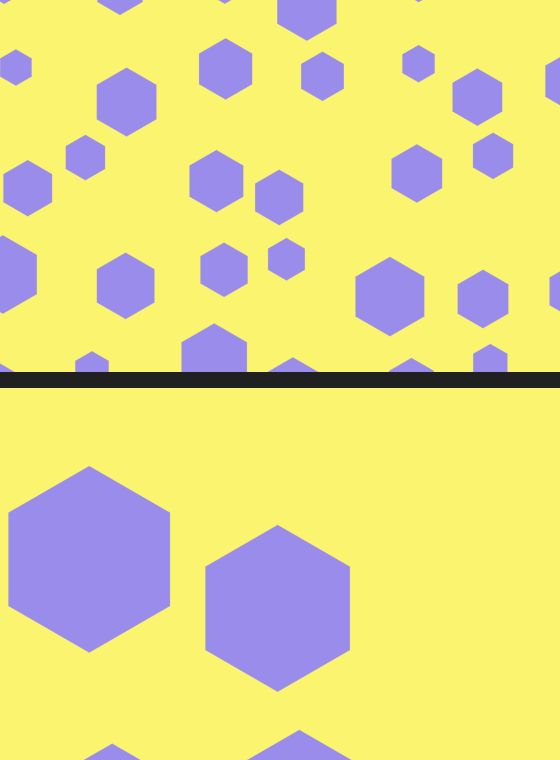
Top: the whole. Bottom: its middle third, enlarged.
Write a WebGL 1 fragment shader that draws this pattern.

```glsl
precision highp float;

uniform vec2 u_resolution;

// Lengths are fractions of the canvas height
const vec3 YELLOW = vec3(0.984, 0.957, 0.431);
const vec3 VIOLET = vec3(0.604, 0.549, 0.918);
const float CELL = 0.26;
const float JITTER = 0.5;           // share of a cell
const float MIN_APOTHEM = 0.039;
const float MAX_APOTHEM = 0.096;
const float GAP = 0.012;            // half the least space between hexagons
const float EDGE_PIXELS = 0.75;
const vec2 GRID_SHIFT = vec2(0.1, 0.13);
const vec2 SIZE_STEP = vec2(0.7549, 0.5698);

vec2 hash2(vec2 p) {
  vec2 q = vec2(dot(p, vec2(127.1, 311.7)), dot(p, vec2(269.5, 183.3)));
  return fract(sin(q + 4.7) * 43758.5453);
}

// Apothem of the upright hexagon around the origin that passes through p
float hexNorm(vec2 p) {
  p = abs(p);
  return max(p.x, dot(p, vec2(0.5, 0.8660)));
}

vec2 cellCentre(vec2 cell) {
  return (cell + 0.5 + JITTER * (hash2(cell) - 0.5)) * CELL;
}

// Evenly spread sizes, limited so that neighbours never touch
float cellApothem(vec2 cell, vec2 centre) {
  float size = fract(dot(cell, SIZE_STEP) + 0.35);
  float apothem = mix(MIN_APOTHEM, MAX_APOTHEM, size);
  for (int y = -1; y <= 1; y++) {
    for (int x = -1; x <= 1; x++) {
      if (x == 0 && y == 0) continue;
      vec2 other = cellCentre(cell + vec2(float(x), float(y)));
      apothem = min(apothem, 0.5 * hexNorm(other - centre) - GAP);
    }
  }
  return apothem;
}

// Signed distance to the nearest hexagon of the scatter
float hexScatter(vec2 p) {
  vec2 home = floor(p / CELL);
  float nearest = 1.0;
  for (int y = -1; y <= 1; y++) {
    for (int x = -1; x <= 1; x++) {
      vec2 cell = home + vec2(float(x), float(y));
      vec2 centre = cellCentre(cell);
      nearest = min(nearest, hexNorm(p - centre) - cellApothem(cell, centre));
    }
  }
  return nearest;
}

void main() {
  vec2 p = gl_FragCoord.xy / u_resolution.y + GRID_SHIFT;
  float edge = EDGE_PIXELS / u_resolution.y;
  float ground = smoothstep(-edge, edge, hexScatter(p));
  gl_FragColor = vec4(mix(VIOLET, YELLOW, ground), 1.0);
}
```
